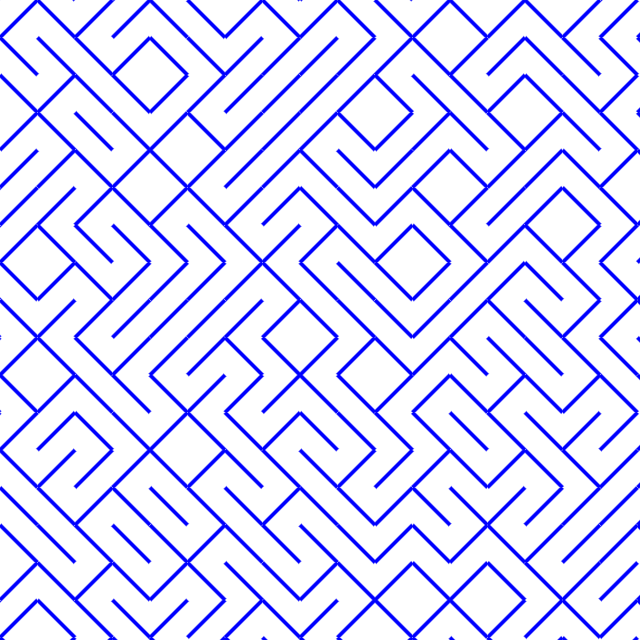
This pattern is drawn by a three.js fragment shader. Its source:

```glsl
// Draws a random maze of blue diagonal strokes, one per square cell, on white.
varying vec2 vUv;

const float CELL_SIZE = 0.05859375;   // side of one cell, in canvas widths
const float STROKE_WIDTH = 0.1;       // in cells
const float EDGE_SOFTNESS = 0.0233;   // half width of the smoothed edge, in cells
const float FALLING_SHARE = 0.53;     // share of strokes running down to the right
const vec3 PAPER = vec3(1.0);
const vec3 INK = vec3(0.0, 0.0, 1.0);

// Random value from 0 to 1 for each cell
float hash(vec2 cell) {
  vec3 p = fract(cell.xyx * 0.1031 + 0.37);
  p += dot(p, p.yzx + 33.33);
  return fract((p.x + p.y) * p.z);
}

// Square-ended stroke along the rising diagonal of a unit cell centred on zero
float diagonalDistance(vec2 p, float width) {
  vec2 alongAcross = abs(vec2(p.x + p.y, p.x - p.y)) * inversesqrt(2.0);
  vec2 outside = alongAcross - vec2(sqrt(0.5), 0.5 * width);
  return max(outside.x, outside.y);
}

// Nearest stroke, including ends that reach in from neighbouring cells
float mazeDistance(vec2 p, float width, float fallingShare) {
  vec2 home = floor(p);
  float nearest = 1.0;
  for (int y = -1; y <= 1; y++) {
    for (int x = -1; x <= 1; x++) {
      vec2 cell = home + vec2(float(x), float(y));
      vec2 local = p - cell - 0.5;
      if (hash(cell) < fallingShare) local.x = -local.x;
      nearest = min(nearest, diagonalDistance(local, width));
    }
  }
  return nearest;
}

void main() {
  // Cells are counted from the upper left corner
  vec2 grid = vec2(vUv.x, vUv.y - 1.0) / CELL_SIZE;
  float d = mazeDistance(grid, STROKE_WIDTH, FALLING_SHARE);
  float coverage = 1.0 - smoothstep(-EDGE_SOFTNESS, EDGE_SOFTNESS, d);
  gl_FragColor = vec4(mix(PAPER, INK, coverage), 1.0);
}
```
